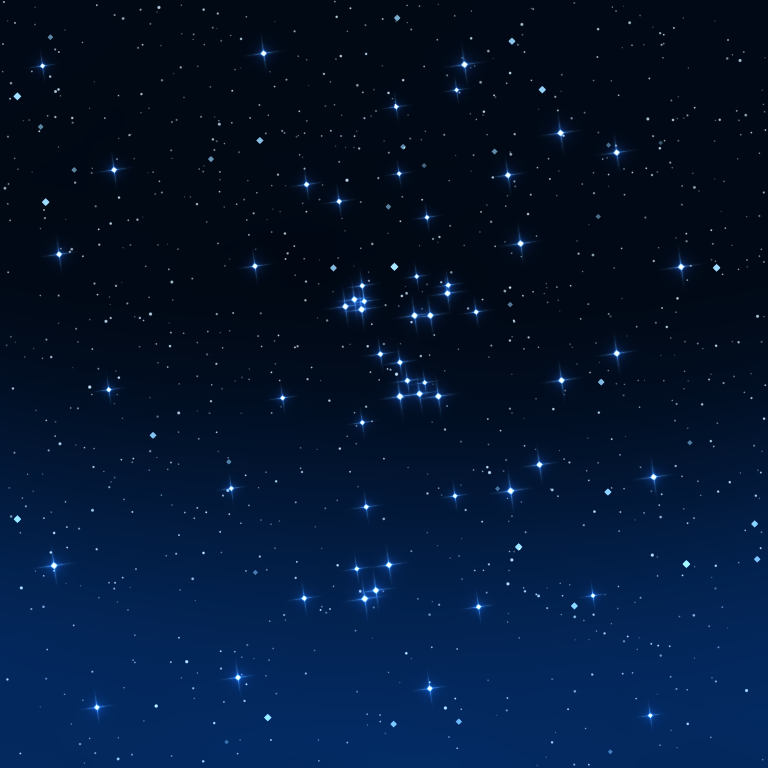
A Shadertoy shader for this texture:

```glsl
// Night sky: a blue haze rises from the lower edge into near-black navy.
// Hashed grids scatter fine stars; loops place larger stars with tilted
// cross flares in a wide field, a central band and four tight groups.

const vec3 SKY_TOP = vec3(0.003, 0.035, 0.085);
const vec3 SKY_LOW = vec3(0.012, 0.165, 0.385);
const vec3 GLOW_BLUE = vec3(0.10, 0.36, 0.85);
const vec3 FLARE_BLUE = vec3(0.42, 0.72, 1.0);
const vec3 STAR_WHITE = vec3(0.90, 0.97, 1.0);
const float HAZE_TOP = 0.62;
const float FLARE_TILT = 0.14;
const float FLARE_LENGTH = 0.036;
const float FLARE_WIDTH = 0.0010;
const float CORE_RADIUS = 0.0046;
const int WIDE_STARS = 26;
const int BAND_STARS = 16;
const int GROUP_SIZE = 4;

// Group centre in xy, spread in z.
const vec3 GROUPS[4] = vec3[4](
    vec3(0.462, 0.602, 0.013), vec3(0.552, 0.612, 0.032),
    vec3(0.533, 0.492, 0.021), vec3(0.477, 0.247, 0.029));

vec2 hash2(vec2 p) {
    p = vec2(dot(p, vec2(127.1, 311.7)), dot(p, vec2(269.5, 183.3)));
    return fract(sin(p) * 43758.5453);
}

float valueNoise(vec2 p) {
    vec2 cell = floor(p);
    vec2 f = fract(p);
    f = f * f * (3.0 - 2.0 * f);
    float low = mix(hash2(cell).x, hash2(cell + vec2(1, 0)).x, f.x);
    float high = mix(hash2(cell + vec2(0, 1)).x, hash2(cell + vec2(1, 1)).x, f.x);
    return mix(low, high, f.y);
}

float fbm(vec2 p) {
    float sum = 0.0;
    float amp = 0.5;
    for (int i = 0; i < 4; i++) {
        sum += amp * valueNoise(p);
        p = p * 2.03 + 7.1;
        amp *= 0.5;
    }
    return sum;
}

// Vertical haze, lifted at both sides and broken up by soft cloud.
vec3 skyColor(vec2 uv) {
    float side = uv.x - 0.5;
    float cloud = fbm(uv * vec2(2.5, 5.0) + 3.0) - 0.47;
    float height = uv.y - 0.22 * side * side + 0.10 * cloud;
    float haze = 1.0 - smoothstep(0.0, HAZE_TOP, height);
    return mix(SKY_TOP, SKY_LOW, haze) * (1.0 + 0.22 * cloud);
}

// One hashed star per chosen grid cell; diamond blends round to pointed.
float starLayer(vec2 uv, float cells, float chance, float radius, float diamond, float px) {
    vec2 cell = floor(uv * cells);
    vec2 place = hash2(cell + cells);
    vec2 traits = hash2(cell + cells * 3.7 + 19.0);
    vec2 d = abs(uv - (cell + 0.12 + 0.76 * place) / cells);
    float dist = mix(length(d), d.x + d.y, diamond);
    float r = radius * mix(0.65, 1.2, traits.y);
    float disk = 1.0 - smoothstep(r - px, r + px, dist);
    return disk * step(traits.x, chance) * mix(0.3, 1.0, traits.y);
}

// White core, blue halo and two thin spikes tapering outward.
vec3 flareStar(vec2 d, float size, float px) {
    float dist = length(d);
    if (dist > 0.07) return vec3(0.0);
    float c = cos(FLARE_TILT);
    float s = sin(FLARE_TILT);
    vec2 q = abs(vec2(c * d.x + s * d.y, c * d.y - s * d.x));
    vec2 taper = max(1.0 - q / (FLARE_LENGTH * size), 0.0);
    vec2 thin = exp(-q.yx / (FLARE_WIDTH * size));
    float spikes = dot(taper * taper, thin);
    float r = CORE_RADIUS * size;
    float core = 1.0 - smoothstep(r * 0.55 - px, r + px, mix(dist, q.x + q.y, 0.4));
    float halo = exp(-dist / (0.0062 * size));
    return STAR_WHITE * core + FLARE_BLUE * spikes * 0.65 + GLOW_BLUE * halo * 0.65;
}

void mainImage(out vec4 fragColor, in vec2 fragCoord) {
    vec2 uv = fragCoord / iResolution.xy;
    float px = 0.8 / iResolution.y;
    vec3 color = skyColor(uv);

    // Fine stars, thinner inside the low haze
    float density = mix(0.65, 1.0, smoothstep(0.05, 0.6, uv.y));
    float dust = starLayer(uv, 61.0, 0.17 * density, 0.0009, 0.0, px);
    dust += starLayer(uv, 37.0, 0.30 * density, 0.0013, 0.0, px);
    dust += starLayer(uv, 23.0, 0.22 * density, 0.0017, 0.0, px);
    color += STAR_WHITE * dust * 0.85;
    color += vec3(0.65, 0.88, 1.0) * starLayer(uv, 13.0, 0.20, 0.0043, 0.8, px);

    // Wide field of flared stars
    for (int i = 0; i < WIDE_STARS; i++) {
        float n = float(i);
        vec2 h = hash2(vec2(n, 4.0));
        vec2 pos = fract(0.5 + n * vec2(0.7549, 0.5698) + 0.06 * h);
        color += flareStar(uv - (0.02 + 0.96 * pos), mix(0.65, 1.0, h.y), px);
    }

    // Denser band through the middle and upper right
    for (int i = 0; i < BAND_STARS; i++) {
        float n = float(i);
        vec2 h = hash2(vec2(n, 11.0));
        vec2 pos = vec2(0.57 + 0.21 * (h.x + h.y - 1.0), 0.34 + 0.61 * fract(n * 0.618));
        color += flareStar(uv - pos, mix(0.65, 1.0, h.x), px);
    }

    // Tight groups, each spun around its centre
    for (int i = 0; i < 4 * GROUP_SIZE; i++) {
        vec3 group = GROUPS[i / GROUP_SIZE];
        vec2 h = hash2(vec2(float(i), 23.0));
        float angle = float(i) * 2.4 + h.x;
        vec2 pos = group.xy + group.z * mix(0.6, 1.2, h.y) * vec2(cos(angle), sin(angle));
        color += flareStar(uv - pos, mix(0.65, 1.0, h.x), px);
    }

    fragColor = vec4(min(color, 1.0), 1.0);
}
```
